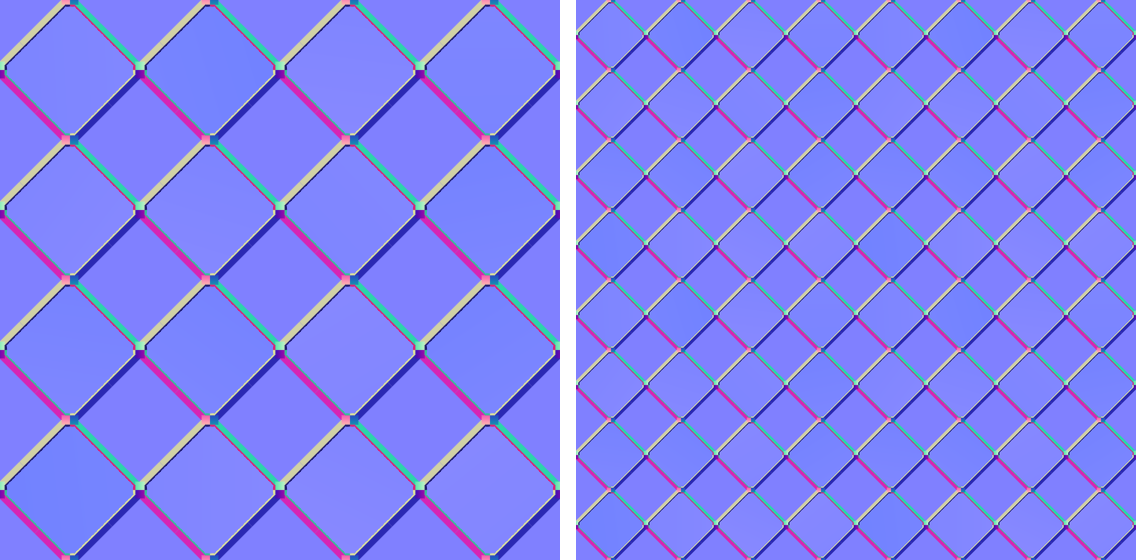
Left, the tile; right, the same tile 2 across and 2 down.
Give the GLSL for this texture map, as a Shadertoy shader.

```glsl
// Blends four values over the quadrants of p: upper left, upper right, lower left, lower right
vec4 byQuadrant(vec2 p, float aa, vec4 ul, vec4 ur, vec4 ll, vec4 lr) {
    vec2 side = smoothstep(-aa, aa, p);
    return mix(mix(ll, lr, side.x), mix(ul, ur, side.x), side.y);
}

// 1 inside a shape, 0 outside
float fill(float d, float aa) {
    return 1.0 - smoothstep(-aa, aa, d);
}

float hash(vec2 cell) {
    return fract(sin(dot(cell, vec2(12.99, 78.23))) * 437.58);
}

// Slightly tilted face of one raised tile
vec3 tileFace(vec2 p, vec2 cell) {
    float tilt = hash(cell);
    float angle = 6.2832 * hash(cell + 7.0);
    float slope = dot(p, vec2(cos(angle), sin(angle))) - 0.4 * p.y;
    vec3 face = mix(vec3(0.455, 0.515, 1.0), vec3(0.52, 0.53, 1.0), tilt);
    return face + vec3(0.025, 0.012, 0.0) * slope;
}

// Small beveled knot where four edges meet; d is measured from the crossing
vec3 knotColor(vec2 d, bool onSide, float aa) {
    vec2 k = smoothstep(-0.045, 0.045, d);
    vec3 top = mix(vec3(0.36, 0.89, 0.68), vec3(0.74, 0.95, 0.78), k.x);
    vec3 bottom = mix(vec3(0.24, 0.05, 0.70), vec3(0.62, 0.04, 0.66), k.x);
    vec3 left = mix(vec3(1.0, 0.70, 0.70), vec3(0.95, 0.36, 0.70), k.y);
    vec3 right = mix(vec3(0.08, 0.56, 0.70), vec3(0.15, 0.28, 0.76), k.y);
    return onSide ? mix(bottom, top, smoothstep(-aa, aa, d.y))
                  : mix(left, right, smoothstep(-aa, aa, d.x));
}

void mainImage(out vec4 fragColor, in vec2 fragCoord) {
    vec2 grid = 4.0 * fragCoord / iResolution.xy;
    vec2 cell = mod(floor(grid), 4.0);
    vec2 p = fract(grid) - 0.5;
    vec2 q = abs(p);
    float aa = 3.0 / iResolution.y;

    // Diamond with clipped corners
    float diamond = q.x + q.y - 0.5;
    float tile = max(diamond, max(q.x, q.y) - 0.467);
    float along = q.x - q.y;

    // Wide bevels; the fourth value places a small nick along the edge
    vec4 bevel = byQuadrant(p, aa,
        vec4(0.82, 0.82, 0.65, 0.16), vec4(0.17, 0.83, 0.67, -0.115),
        vec4(0.84, 0.15, 0.70, -0.057), vec4(0.17, 0.16, 0.70, 0.04));
    float nick = fill(abs(along - bevel.w) - 0.005, aa);
    bevel.rgb = mix(bevel.rgb, vec3(0.5, 0.5, 0.9), 0.2 * nick);
    float bevelWidth = p.x * p.y > 0.0 && p.y > 0.0 ? 0.054 : 0.063;

    vec3 color = vec3(0.5, 0.5, 1.0);
    color = mix(color, bevel.rgb, fill(diamond - bevelWidth, 1.4 * aa));

    // Knots at the crossings
    bool onSide = q.x > q.y;
    vec2 d = onSide ? vec2(p.x - 0.5 * sign(p.x), p.y)
                    : vec2(p.x, p.y - 0.5 * sign(p.y));
    vec2 extent = abs(d) - (onSide ? vec2(0.034, 0.06) : vec2(0.06, 0.034));
    float knot = max(max(extent.x, extent.y), diamond - 0.063);
    color = mix(color, knotColor(d, onSide, aa), fill(knot, aa));

    // Thin uneven rim facing the opposite way
    vec4 rim = byQuadrant(p, aa,
        vec4(0.10, 0.08, 0.42, 1.0), vec4(0.86, 0.12, 0.46, 1.0),
        vec4(0.20, 0.76, 0.58, 1.0), vec4(0.88, 0.90, 0.60, 1.0));
    float wobble = 0.0012 * (sin(along * 61.0) + sin(along * 143.0 + 1.0));
    color = mix(color, rim.rgb, fill(tile, aa));
    color = mix(color, tileFace(p, cell), fill(tile + 0.015 + wobble, aa));

    fragColor = vec4(color, 1.0);
}
```
